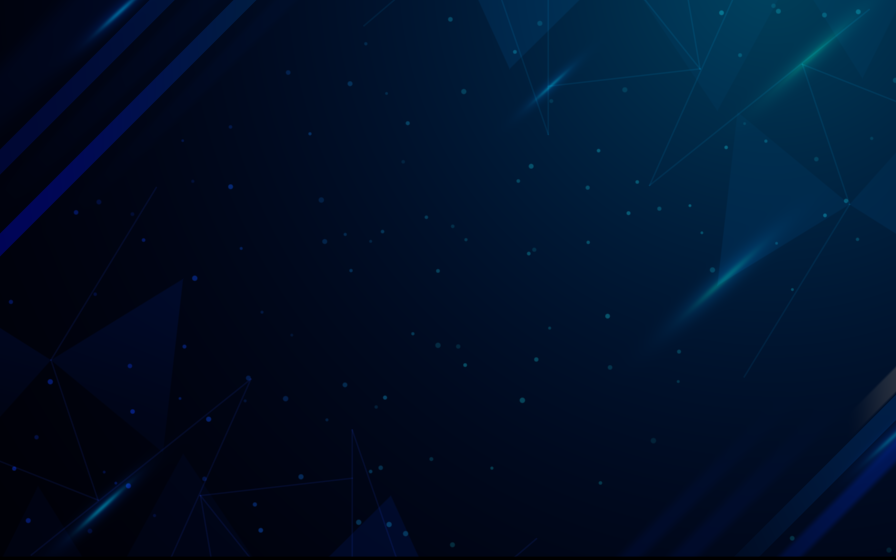
This background is drawn by a WebGL 2 fragment shader. Its source:

```glsl
#version 300 es
precision highp float;

uniform vec2 u_resolution;
out vec4 fragColor;

const vec2 STREAK_DIR = vec2(0.74, 0.673);

// Polyline segments, start in xy and end in zw
const vec4 LINES[11] = vec4[11](
  vec4(1.160, 0.669, 1.552, 0.983), vec4(0.979, 0.846, 1.250, 0.877),
  vec4(0.896, 1.000, 0.979, 0.760), vec4(0.979, 0.760, 0.979, 1.000),
  vec4(1.152, 1.000, 1.250, 0.877), vec4(1.229, 1.000, 1.250, 0.877),
  vec4(1.308, 1.000, 1.160, 0.669), vec4(1.433, 0.885, 1.517, 0.635),
  vec4(1.517, 0.635, 1.329, 0.327), vec4(1.433, 0.885, 1.620, 0.811),
  vec4(0.650, 0.954, 0.704, 1.000));

// Three corners per shard
const vec2 SHARDS[15] = vec2[15](
  vec2(0.845, 1.02), vec2(1.055, 1.02), vec2(0.910, 0.877),
  vec2(1.135, 1.02), vec2(1.400, 1.02), vec2(1.281, 0.802),
  vec2(1.317, 0.800), vec2(1.517, 0.635), vec2(1.281, 0.490),
  vec2(1.620, 0.750), vec2(1.517, 0.635), vec2(1.620, 0.570),
  vec2(1.440, 1.02), vec2(1.620, 1.02), vec2(1.540, 0.860));

vec2 hash2(vec2 p) {
  vec3 h = fract(p.xyx * vec3(0.1031, 0.1030, 0.0973));
  h += dot(h, h.yzx + 33.33);
  return fract((h.xx + h.yz) * h.zy);
}

float segmentDistance(vec2 p, vec2 a, vec2 b) {
  vec2 ap = p - a, ab = b - a;
  return length(ap - ab * clamp(dot(ap, ab) / dot(ab, ab), 0.0, 1.0));
}

// Signed distance to the line a-b
float edgeDistance(vec2 p, vec2 a, vec2 b) {
  vec2 e = normalize(b - a);
  return e.x * (p.y - a.y) - e.y * (p.x - a.x);
}

float triangleMask(vec2 p, vec2 a, vec2 b, vec2 c, float aa) {
  float side = sign(edgeDistance(c, a, b));
  float d = min(min(edgeDistance(p, a, b) * side, edgeDistance(p, b, c) * side),
                edgeDistance(p, c, a) * side);
  return smoothstep(-aa, aa, d);
}

float band(float s, float lo, float hi, float soft) {
  return smoothstep(lo - soft, lo + soft, s) - smoothstep(hi - soft, hi + soft, s);
}

// Soft diagonal streak with a hot core
vec3 flare(vec2 p, vec2 center, float size, vec3 halo, vec3 core) {
  vec2 d = p - center;
  float along = dot(d, STREAK_DIR) / size;
  float across = dot(d, vec2(-STREAK_DIR.y, STREAK_DIR.x)) / size;
  float glow = exp(-along * along * 5.0 - across * across * 200.0);
  float hot = exp(-along * along * 18.0 - across * across * 2200.0);
  return halo * glow + core * hot;
}

// Sparse round specks, one per cell at most
float specks(vec2 p, float cell, float seed, float aa) {
  vec2 id = floor(p / cell);
  vec2 pick = hash2(id + seed);
  vec2 center = (id + 0.1 + 0.8 * hash2(id + seed + 57.0)) * cell;
  float radius = mix(0.0022, 0.0048, pick.y);
  float spread = abs(center.x / 1.6 - center.y);
  float present = step(pick.x, 0.5 - 0.4 * smoothstep(0.3, 0.7, spread));
  float disc = 1.0 - smoothstep(radius - aa, radius + aa, length(p - center));
  return disc * present * mix(0.3, 1.0, hash2(id + seed + 11.0).x);
}

void main() {
  vec2 p = gl_FragCoord.xy / u_resolution.y;
  p.x *= 1.6 * u_resolution.y / u_resolution.x;
  float aa = 1.0 / u_resolution.y;

  // Night gradient around the upper right glow
  float d = length(p - vec2(1.38, 1.05));
  vec3 col = vec3(0.0, 0.25 * exp(-d * (1.1 + 0.9 * d)), 0.01 + 0.34 * exp(-d * (0.55 + 0.65 * d)));

  // Diagonal ribbons, upper left then lower right
  float s = p.x + 1.0 - p.y;
  float fade = smoothstep(0.5, 0.0, p.x);
  col += mix(vec3(0.0, 0.07, 0.13), vec3(0.0, 0.01, 0.29), fade) * band(s, 0.417, 0.458, aa);
  col += mix(vec3(0.0, 0.06, 0.12), vec3(0.0, 0.02, 0.15), fade) * band(s, 0.267, 0.312, aa);
  col += vec3(0.0, 0.012, 0.045) * (band(s, 0.12, 0.23, 0.03) + 0.5 * band(s, 0.34, 0.39, 0.01)
       + 0.5 * band(s, 0.49, 0.53, 0.01)) * smoothstep(0.0, 0.35, p.y - 0.55);
  float rise = smoothstep(1.15, 1.6, p.x);
  col += rise * (vec3(0.0, 0.06, 0.12) * band(s, 2.305, 2.35, aa)
       + vec3(0.0, 0.04, 0.20) * band(s, 2.385, 2.425, 0.01));
  col += vec3(0.0, 0.012, 0.06) * smoothstep(0.32, 0.0, p.y)
       * (band(s, 2.10, 2.14, 0.015) + band(s, 2.19, 2.24, 0.015));
  col += vec3(0.15, 0.12, 0.08) * band(s, 2.255, 2.30, 0.004) * smoothstep(1.51, 1.61, p.x);

  // Shards and wires, repeated by a half turn
  for (int side = 0; side < 2; side++) {
    vec2 q = side == 0 ? p : vec2(1.608, 0.992) - p;
    vec3 shardTint = side == 0 ? vec3(0.0, 0.045, 0.075) : vec3(0.0, 0.025, 0.10);
    vec3 wireTint = side == 0 ? vec3(0.0, 0.07, 0.09) : vec3(0.02, 0.04, 0.13);
    for (int i = 0; i < 15; i += 3)
      col += shardTint * triangleMask(q, SHARDS[i], SHARDS[i + 1], SHARDS[i + 2], aa)
           * mix(0.85, 0.35, smoothstep(0.5, 0.8, q.y) * step(1.1, q.x));
    for (int i = 0; i < 11; i++)
      col += wireTint * 0.7 * (1.0 - smoothstep(0.0, 0.001 + aa, segmentDistance(q, LINES[i].xy, LINES[i].zw)));
  }

  // Light streaks
  vec3 tealHalo = vec3(0.0, 0.10, 0.08), blueHalo = vec3(0.0, 0.06, 0.18);
  col += flare(p, vec2(1.450, 0.900), 0.26, tealHalo, vec3(0.0, 0.12, 0.05));
  col += flare(p, vec2(1.292, 0.500), 0.27, vec3(0.0, 0.09, 0.14), vec3(0.0, 0.18, 0.08));
  col += flare(p, vec2(0.983, 0.846), 0.14, vec3(0.0, 0.07, 0.13), vec3(0.0, 0.20, 0.18));
  col += flare(p, vec2(0.215, 0.980), 0.20, blueHalo, vec3(0.0, 0.28, 0.28));
  col += flare(p, vec2(0.183, 0.094), 0.20, blueHalo, vec3(0.0, 0.32, 0.30));
  col += flare(p, vec2(1.595, 0.220), 0.20, blueHalo, vec3(0.0, 0.20, 0.16));

  // Specks shift from blue to teal toward the glow
  vec3 speckTint = mix(vec3(0.02, 0.10, 0.40), vec3(0.03, 0.26, 0.25), smoothstep(0.2, 0.9, p.x));
  col += speckTint * (specks(p, 0.1, 3.0, aa) + specks(p + 0.04, 0.115, 29.0, aa));

  // Dark strip along the lower border
  col *= smoothstep(0.006 - aa, 0.006 + aa, p.y);
  fragColor = vec4(col, 1.0);
}
```
